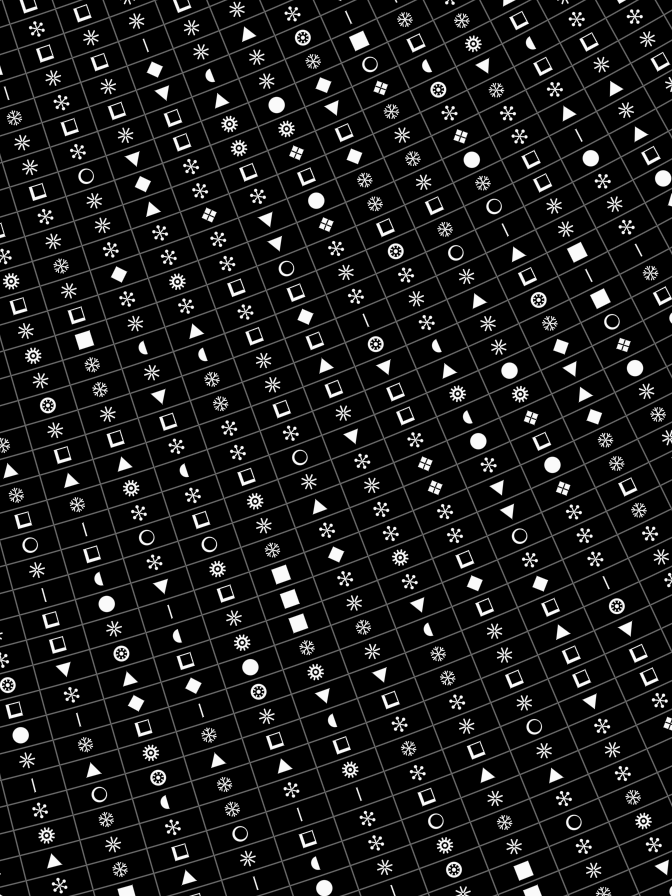
This pattern is drawn by a WebGL 2 fragment shader. Its source:

```glsl
#version 300 es
precision highp float;

uniform vec2 u_resolution;
out vec4 outColor;

const float TAU = 6.2831853;
const vec2  FAN_CENTER = vec2(-0.936, 3.888);  // in canvas heights
const float COLUMNS_PER_TURN = 360.0;
const float ROW_PITCH = 0.02889;
const float ROW_SHIFT = -0.093;
const float LINE_HALF_WIDTH = 0.00075;
const float SYMBOL_RADIUS = 0.0091;
const float EDGE_PIXELS = 0.75;
const float KIND_COUNT = 24.0;
const vec3  BACKGROUND = vec3(0.0);
const vec3  LINE_COLOR = vec3(0.43);
const vec3  SYMBOL_COLOR = vec3(0.98);

float hash(vec2 cell) {
    return fract(sin(dot(cell, vec2(12.9898, 78.233))) * 43758.5453);
}

float box(vec2 p, vec2 halfSize) {
    vec2 d = abs(p) - halfSize;
    return max(d.x, d.y);
}

float diamond(vec2 p, float radius) {
    return (abs(p.x) + abs(p.y) - radius) * 0.7071;
}

float triangle(vec2 p) {
    return max(-p.y - 0.75, dot(vec2(abs(p.x), p.y), vec2(0.87, 0.5)) - 0.45);
}

float ring(vec2 p, float radius, float halfWidth) {
    return abs(length(p) - radius) - halfWidth;
}

// Folds the plane into one upright arm of n
vec2 foldArms(vec2 p, float n) {
    float sector = TAU / n;
    float a = mod(atan(p.x, p.y) + 0.5 * sector, sector) - 0.5 * sector;
    return length(p) * vec2(sin(a), cos(a));
}

float arm(vec2 p, float start, float end, float halfWidth) {
    return length(p - vec2(0.0, clamp(p.y, start, end))) - halfWidth;
}

float shadowSquare(vec2 p) {
    return max(box(p, vec2(0.88)), -box(p - 0.13, vec2(0.63)));
}

float shadowCircle(vec2 p) {
    return max(length(p) - 0.95, 0.75 - length(p - vec2(0.1, 0.03)));
}

float eightArms(vec2 p) {
    return arm(foldArms(p, 8.0), 0.22, 0.9, 0.09);
}

float dottedFlake(vec2 p) {
    vec2 q = foldArms(p, 6.0);
    return min(arm(q, 0.0, 0.6, 0.07), length(q - vec2(0.0, 0.78)) - 0.2);
}

float branchedFlake(vec2 p) {
    vec2 q = foldArms(p, 6.0);
    vec2 twig = vec2(abs(q.x), q.y) - vec2(0.0, 0.5);
    float branch = arm(mat2(0.7071, 0.7071, -0.7071, 0.7071) * twig, 0.0, 0.4, 0.06);
    return min(arm(q, 0.0, 0.88, 0.07), branch);
}

float wheel(vec2 p) {
    float spokes = arm(foldArms(p, 8.0), 0.5, 0.8, 0.08);
    return min(min(ring(p, 0.83, 0.14), spokes), length(p) - 0.25);
}

float burst(vec2 p) {
    float rays = arm(foldArms(p, 12.0), 0.5, 0.92, 0.1);
    return min(rays, min(ring(p, 0.55, 0.13), length(p) - 0.22));
}

float symbol(vec2 p, float kind) {
    if (kind < 4.0)  return shadowSquare(p);
    if (kind < 7.0)  return eightArms(p);
    if (kind < 10.0) return dottedFlake(p);
    if (kind < 13.0) return branchedFlake(p);
    if (kind < 14.0) return length(p) - 1.0;
    if (kind < 15.0) return box(p, vec2(0.95));
    if (kind < 16.0) return triangle(p);
    if (kind < 17.0) return triangle(-p);
    if (kind < 18.0) return diamond(p, 1.05);
    if (kind < 19.0) return shadowCircle(p);
    if (kind < 20.0) return max(length(p - vec2(0.25, 0.0)) - 0.85, p.x - 0.25);
    if (kind < 21.0) return wheel(p);
    if (kind < 22.0) return diamond(abs(abs(p.yx) - abs(p.xy)) * 0.0 + foldArms(p, 4.0) - vec2(0.0, 0.53), 0.44);
    if (kind < 23.0) return box(p, vec2(0.09, 0.85));
    return burst(p);
}

void main() {
    vec2 fromCenter = gl_FragCoord.xy / u_resolution.y - FAN_CENTER;
    float edge = EDGE_PIXELS / u_resolution.y;

    // Fan grid: straight columns, curved rows
    float radius = length(fromCenter);
    float angle = atan(fromCenter.x, -fromCenter.y);
    vec2 grid = vec2(angle / TAU * COLUMNS_PER_TURN, radius / ROW_PITCH + ROW_SHIFT);
    vec2 cellSize = vec2(TAU / COLUMNS_PER_TURN * radius, ROW_PITCH);
    vec2 local = (fract(grid) - 0.5) * cellSize * vec2(1.0, -1.0);

    vec2 toBorder = 0.5 * cellSize - abs(local);
    float lineDistance = min(toBorder.x, toBorder.y) - LINE_HALF_WIDTH;
    vec3 color = mix(BACKGROUND, LINE_COLOR, 1.0 - smoothstep(-edge, edge, lineDistance));

    // One random symbol per cell
    float kind = floor(hash(floor(grid)) * KIND_COUNT);
    float symbolDistance = symbol(local / SYMBOL_RADIUS, kind) * SYMBOL_RADIUS;
    color = mix(color, SYMBOL_COLOR, 1.0 - smoothstep(-edge, edge, symbolDistance));
    outColor = vec4(color, 1.0);
}
```
